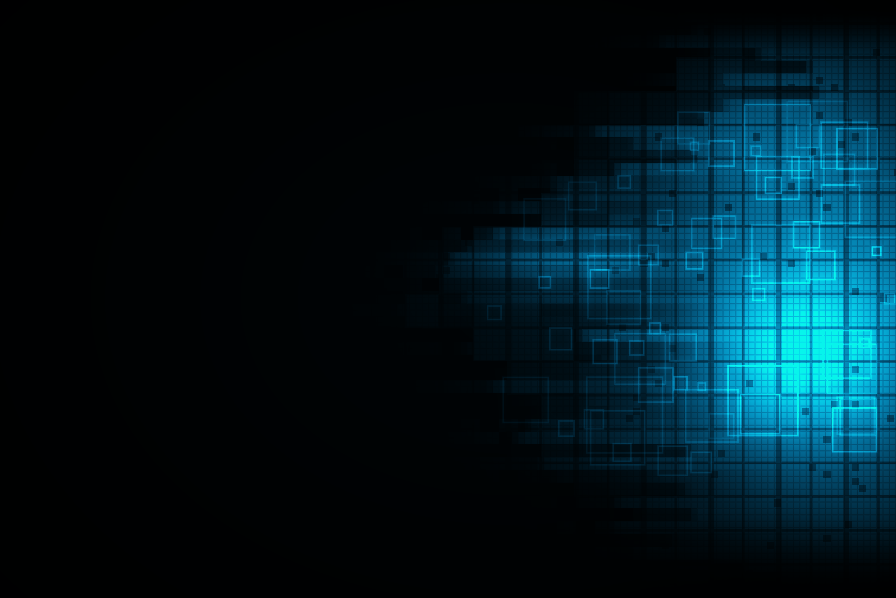
This background is drawn by a Shadertoy shader. Its source:

```glsl
const float CELL = 0.0107;        // fine mesh pitch
const float ROW = 0.0214;         // height of one data row
const float TILE = 0.0565;        // pitch of the heavy grid
const int SQUARES = 64;
const float LINE = 0.0013;        // half width of an outline
const vec2 CORE = vec2(1.34, 0.41);
const vec3 NIGHT = vec3(0.0, 0.014, 0.022);

float hash(vec2 p) {
    return fract(sin(dot(p, vec2(127.1, 311.7))) * 43758.5453);
}

float blob(vec2 p, vec2 center, vec2 radius) {
    vec2 d = (p - center) / radius;
    return exp(-dot(d, d));
}

// Light spread over the right side
float glowField(vec2 p) {
    float g = 0.45 * blob(p, CORE, vec2(0.14, 0.12));
    g += 0.24 * blob(p, vec2(1.33, 0.44), vec2(0.23, 0.27));
    g += 0.19 * blob(p, vec2(1.28, 0.54), vec2(0.46, 0.30));
    g += 0.19 * blob(p, vec2(1.28, 0.77), vec2(0.17, 0.13));
    g += 0.25 * blob(p, vec2(0.95, 0.56), vec2(0.15, 0.06));
    g += 0.14 * blob(p, vec2(1.45, 0.48), vec2(0.16, 0.46));
    return g;
}

// Coverage of evenly spaced lines
float gridLine(float x, float pitch, float halfWidth, float px) {
    float d = abs(fract(x / pitch + 0.5) - 0.5) * pitch;
    return 1.0 - smoothstep(halfWidth - 0.5 * px, halfWidth + 0.5 * px, d);
}

float leftEdge(float y) {
    return 0.64 + 0.95 * abs(y - 0.48);
}

// Rows of small cells with ragged left ends
float dataRows(vec2 p) {
    float row = floor(p.y / ROW);
    vec2 cell = floor(p / CELL);
    float jitter = hash(vec2(row, 3.0));
    float start = leftEdge((row + 0.5) * ROW) + 0.36 * jitter * jitter;
    float x = (cell.x + 0.5) * CELL;
    float rightness = smoothstep(0.95, 1.3, x);
    float level = mix(0.35 + 0.9 * hash(vec2(row, 8.0)), 1.0, rightness);
    float dash = step(0.22, hash(vec2(floor(cell.x / 3.0), row)));
    float loose = dash * 0.3 * smoothstep(start - 0.14, start, x);
    float solid = smoothstep(start, start + 0.04, x);
    float speck = step(0.975, hash(floor(p / (CELL * 1.1)) + 17.0));
    return level * max(loose, solid) * (1.0 - 0.45 * speck);
}

// Faint large panels behind the rows
float panels(vec2 p) {
    vec2 id = floor(p / TILE);
    float start = leftEdge((id.y + 0.5) * TILE) + 0.1 * hash(id.yy);
    float shown = smoothstep(start, start + 0.05, (id.x + 0.5) * TILE);
    return shown * (0.25 + 0.35 * hash(id + 5.0));
}

// Scattered square outlines: x is line, y is fill
vec2 squares(vec2 p, float px) {
    vec2 light = vec2(0.0);
    for (int i = 0; i < SQUARES; i++) {
        float k = float(i);
        float rank = (k + 0.5) / float(SQUARES);
        float size = mix(0.072, 0.006, pow(rank, 0.42));
        float x = mix(0.80, 1.50, pow(hash(vec2(k, 1.0)), 0.75));
        float spread = mix(0.13, 0.32, smoothstep(0.75, 1.2, x));
        float y = 0.49 + spread * (hash(vec2(k, 2.0)) * 2.0 - 1.0);
        vec2 q = abs(p - vec2(x, y));
        float d = max(q.x, q.y) - size;
        float edge = 1.0 - smoothstep(LINE - 0.5 * px, LINE + 0.5 * px, abs(d));
        float strength = 0.35 + 0.65 * hash(vec2(k, 4.0));
        light.x += strength * (edge + 0.16 * exp(-abs(d) / 0.005));
        light.y += strength * (1.0 - smoothstep(0.0, px, d));
    }
    return min(light, vec2(1.3, 2.0));
}

vec3 ramp(float e) {
    float g = min(e, 0.95);
    return vec3(0.03 * g, g, 1.5 * g - 0.6 * g * g * g);
}

void mainImage(out vec4 fragColor, in vec2 fragCoord) {
    float px = 1.0 / iResolution.y;
    vec2 p = fragCoord * px;
    float glow = glowField(p);

    // Lit surface cut by fine and heavy grids
    float surface = max(dataRows(p), panels(p));
    float mesh = max(gridLine(p.x, CELL, 0.0009, px), gridLine(p.y, CELL, 0.0009, px));
    float heavy = max(gridLine(p.x, TILE, 0.0022, px), gridLine(p.y, TILE, 0.0022, px));
    float wide = gridLine(p.x - 0.06, TILE * 2.0, 0.004, px);
    surface *= (1.0 - 0.28 * mesh) * (1.0 - 0.5 * max(heavy, wide));
    float energy = glow * surface;

    // Bloom and outlines
    energy += 0.13 * blob(p, CORE, vec2(0.17, 0.17));
    vec2 boxes = squares(p, px);
    energy += boxes.x * (0.035 + 0.62 * glow) + boxes.y * 0.05 * glow;

    // Fade at top and bottom
    energy *= smoothstep(0.01, 0.16, p.y) * smoothstep(0.985, 0.90, p.y);
    vec3 base = NIGHT * blob(p, vec2(0.85, 0.5), vec2(0.75, 0.55));
    fragColor = vec4(base + ramp(energy), 1.0);
}
```
